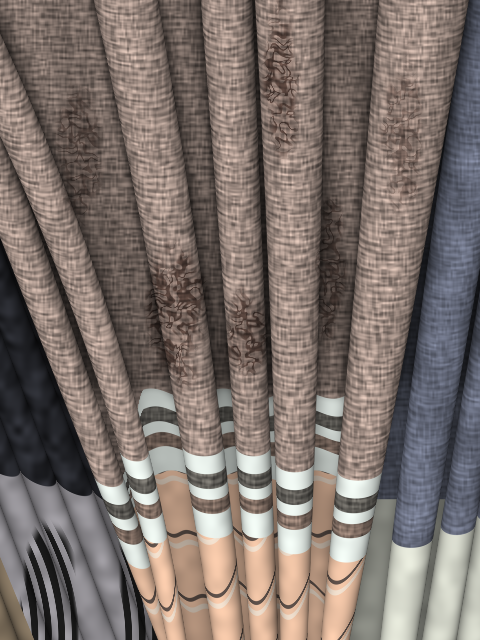
Give the GLSL for this texture, as a WebGL 1 fragment shader.

```glsl
precision highp float;
uniform vec2 u_resolution;
#define TAUPE vec3(0.595, 0.525, 0.49)
#define SLATE vec3(0.385, 0.405, 0.47)
#define CREAM vec3(0.87, 0.90, 0.88)
#define PEACH vec3(0.88, 0.72, 0.61)
#define INK vec3(0.25, 0.22, 0.21)
#define BULGE 0.016
#define SHADOW 0.60

float hash(vec2 p) {
  p = fract(p * vec2(0.1031, 0.1137));
  p += dot(p, p.yx + 33.33);
  return fract((p.x + p.y) * p.x * 7.31);
}
float noise(vec2 p) {
  vec2 i = floor(p), f = fract(p);
  f = f * f * (3.0 - 2.0 * f);
  return mix(mix(hash(i), hash(i + vec2(1, 0)), f.x),
             mix(hash(i + vec2(0, 1)), hash(i + vec2(1, 1)), f.x), f.y);
}
// Soft step about one pixel wide
float edge(float d) { return smoothstep(-0.7, 0.7, d * u_resolution.y); }
float stripe(float x, float lo, float hi) { return edge(x - lo) * edge(hi - x); }

// Crossed threads with slightly wavy rows
float weave(vec2 w) {
  float weft = noise(w * vec2(90.0, 330.0) + 7.0);
  float warp = noise(w * vec2(350.0, 80.0) + 31.0);
  float rows = sin(w.y * 590.0 + 2.5 * noise(w * 45.0));
  return 0.62 + 0.38 * weft + 0.38 * warp + 0.11 * rows;
}
// Ragged elliptical patch of embroidery
float motif(vec2 p, vec2 centre, vec2 size) {
  return smoothstep(1.15, 0.6, length((p - centre) / size) + 0.5 * noise(p * 34.0) - 0.25);
}
float embroidery(vec2 p) {
  float m = motif(p, vec2(0.365, 0.49), vec2(0.065, 0.11));
  m = max(m, motif(p, vec2(0.51, 0.53), vec2(0.045, 0.075)));
  m = max(m, 0.7 * motif(p, vec2(0.165, 0.24), vec2(0.05, 0.10)));
  m = max(m, motif(p, vec2(0.585, 0.13), vec2(0.04, 0.13)));
  m = max(m, 0.6 * motif(p, vec2(0.845, 0.20), vec2(0.05, 0.12)));
  m = max(m, 0.8 * motif(p, vec2(0.69, 0.42), vec2(0.03, 0.12)));
  vec2 w = p * vec2(0.75, 1.0);
  float curl = abs(noise(w * 130.0 + 2.0 * noise(w * 70.0)) - 0.5);
  return m * (0.35 + 0.65 * smoothstep(0.22, 0.06, curl));
}
// Taupe cloth, striped cream band, then peach with looping lines
vec3 bandedCloth(vec2 p, float y, float t, float hem, float seed) {
  vec2 w = vec2(p.x * 0.75, y);
  float grain = weave(w), e = y - hem;
  vec3 c = TAUPE * grain * mix(vec3(1.0), vec3(0.48, 0.42, 0.40), embroidery(p));
  vec3 band = CREAM * (0.97 + 0.06 * noise(w * 60.0));
  band = mix(band, vec3(0.36, 0.35, 0.33) * grain, stripe(e, 0.028, 0.051));
  band = mix(band, vec3(0.48, 0.41, 0.37) * grain, stripe(e, 0.068, 0.090));
  vec3 lower = PEACH * (0.94 + 0.12 * noise(w * 50.0));
  float droop = fract((e + 0.020 * t + 0.016 * t * t) / 0.10 + seed) - 0.5;
  lower = mix(lower, CREAM, 0.5 * edge(0.004 - abs(droop - 0.16) * 0.10));
  lower = mix(lower, INK, 0.85 * edge(0.003 - abs(droop) * 0.10));
  return mix(c, mix(band, lower, edge(e - 0.128)), edge(e));
}
// Slate cloth with a plain pale hem
vec3 slateCloth(vec2 p, float y, float hem) {
  vec2 w = vec2(p.x * 0.75, y);
  vec3 c = SLATE * mix(1.0, weave(w), 0.6) * (0.85 + 0.3 * noise(w * 25.0));
  vec3 pale = vec3(0.83, 0.84, 0.79) * (0.92 + 0.15 * noise(w * 45.0));
  return mix(c, pale, edge(y - hem));
}
// Black folds over grey with slanted leaf strokes
vec3 darkCloth(vec2 p) {
  float t = 2.0 * fract((p.x - 0.5 * p.y + 0.19) / 0.068) - 1.0;
  float arch = sqrt(max(1.0 - t * t, 0.0)), y = p.y - BULGE * arch;
  vec2 w = vec2(p.x * 0.75, y);
  float hem = 0.725 + 0.2 * p.x;
  vec3 c = vec3(0.14, 0.145, 0.165) * (0.6 + 0.8 * noise(w * 70.0));
  vec3 grey = vec3(0.57, 0.56, 0.58) * (0.85 + 0.25 * noise(w * 50.0));
  float strokes = sin(300.0 * (w.x - 0.42 * y + 1.6 * (y - 0.85) * (y - 0.85)));
  float leaf = smoothstep(0.36, 0.5, noise(w * vec2(13.0, 9.0) + 4.0));
  leaf *= smoothstep(0.04, 0.08, y - hem);
  grey = mix(grey, vec3(0.10), leaf * smoothstep(-0.2, 0.2, strokes));
  c = mix(c, grey, edge(y - hem));
  vec3 olive = vec3(0.52, 0.46, 0.38) * (0.8 + 0.35 * noise(w * 30.0));
  return mix(c, olive, edge(0.55 * (p.y - 0.87) - p.x)) * (0.45 + 0.60 * arch);
}
// Tube fold: quadratic centre line, linear half width
void addFold(inout vec3 col, vec2 p, vec3 path, vec2 width, float hem, bool slate) {
  float halfW = width.x - width.y * p.y;
  float t = (p.x - path.x - p.y * (path.y + p.y * path.z)) / halfW;
  float gap = (abs(t) - 1.0) * halfW;
  float shade = SHADOW * mix(1.0, 0.45, smoothstep(0.58, 0.64, p.y));
  col *= 1.0 - shade * exp(-max(gap, 0.0) / (t > 0.0 ? 0.026 : 0.016));
  t = clamp(t, -1.0, 1.0);
  float arch = sqrt(1.0 - t * t), y = p.y - BULGE * arch;
  vec3 c = slate ? slateCloth(p, y, hem) : bandedCloth(p, y, t, hem, path.x * 9.0);
  float light = 0.42 + 0.66 * pow(arch, 0.8) - 0.10 * t;
  col = mix(col, c * light, edge(-gap * 0.75));
}
void main() {
  vec2 p = gl_FragCoord.xy / u_resolution;
  p.y = 1.0 - p.y;
  // Recessed cloth between the folds
  float sway = sin(p.x * 42.0 - p.y * 14.0);
  float backHem = 0.615 + 0.008 * sway + 0.13 * smoothstep(0.30, 0.25, p.x);
  float backLight = mix(0.84, 1.0, smoothstep(-0.01, 0.01, p.y - backHem)) + 0.10 * sway;
  vec3 col = bandedCloth(p, p.y, sway, backHem, 0.3) * backLight;
  col = mix(col, darkCloth(p), edge(0.49 * p.y - 0.139 - p.x));
  vec3 right = slateCloth(p, p.y, 0.78) * 0.75;
  col = mix(col, right, edge(p.x - 0.883 + 0.17 * p.y + 0.015 * p.y * p.y));
  // Slate folds, far to near
  addFold(col, p, vec3(1.205, -0.22, 0.0), vec2(0.036, 0.0), 0.80, true);
  addFold(col, p, vec3(1.135, -0.22, 0.0), vec2(0.036, 0.0), 0.82, true);
  addFold(col, p, vec3(1.04, -0.24, 0.03), vec2(0.068, 0.03), 0.84, true);
  // Taupe folds, left to right
  addFold(col, p, vec3(-0.139, 0.49, 0.0), vec2(0.055, 0.033), 0.745, false);
  addFold(col, p, vec3(-0.086, 0.671, -0.217), vec2(0.054, 0.034), 0.705, false);
  addFold(col, p, vec3(0.262, 0.265, -0.05), vec2(0.067, 0.034), 0.697, false);
  addFold(col, p, vec3(0.472, 0.079, 0.0), vec2(0.054, 0.025), 0.697, false);
  addFold(col, p, vec3(0.604, 0.03, -0.022), vec2(0.073, 0.045), 0.722, false);
  addFold(col, p, vec3(0.883, -0.17, -0.015), vec2(0.094, 0.064), 0.735, false);
  gl_FragColor = vec4(clamp(col, 0.0, 1.0), 1.0);
}
```
